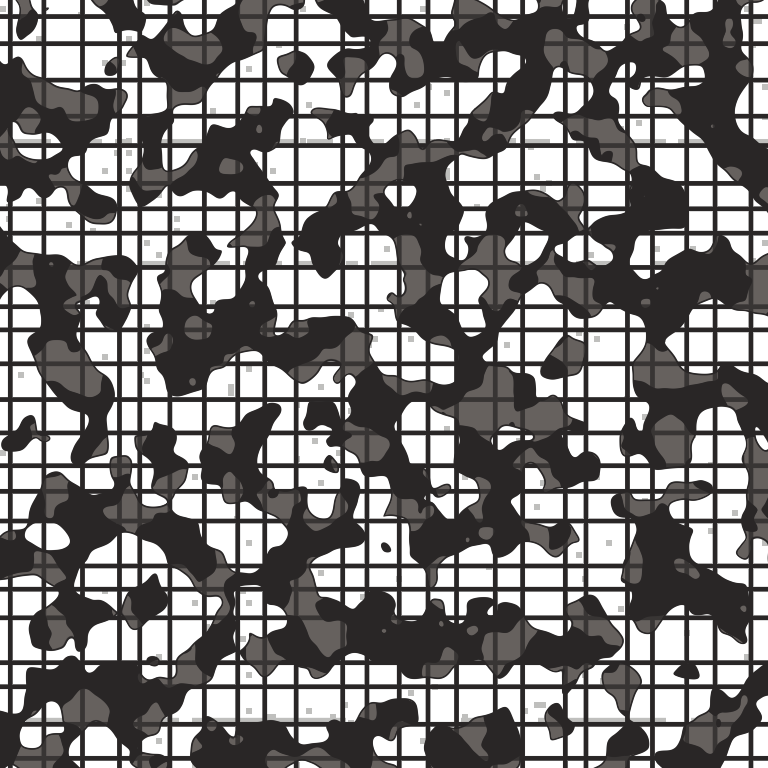
Give the GLSL for this pattern, as a three.js fragment shader.

```glsl
// Uneven dark grid on white, overgrown by ragged charcoal and warm grey camouflage blots.
#define LINES 24.0
#define JITTER 0.5
#define LINE_HALF 0.0031
#define SOFT 0.0008
#define BLOT_FREQ 13.0
#define PATCH_FREQ 17.0
#define PATCH_LEVEL -0.085
#define RIM 0.0022
#define FLECK_CELLS 128.0
#define INK vec3(0.16, 0.15, 0.15)
#define GREY vec3(0.40, 0.38, 0.37)
#define PALE vec3(0.75, 0.75, 0.74)

varying vec2 vUv;

vec2 hash2(vec2 p) {
  vec3 q = fract(vec3(p.xyx) * vec3(0.1031, 0.1030, 0.0973));
  q += dot(q, q.yzx + 33.33);
  return fract((q.xx + q.yz) * q.zy);
}

// Gradient noise, centred on zero
float corner(vec2 cell, vec2 f, vec2 c) {
  return dot(hash2(cell + c + 71.0) * 2.0 - 1.0, f - c);
}

float noise(vec2 p) {
  vec2 i = floor(p), f = p - i;
  vec2 u = f * f * f * (f * (f * 6.0 - 15.0) + 10.0);
  return mix(mix(corner(i, f, vec2(0.0)), corner(i, f, vec2(1.0, 0.0)), u.x),
             mix(corner(i, f, vec2(0.0, 1.0)), corner(i, f, vec2(1.0)), u.x), u.y);
}

// Two octaves, the finer one turned so that the lattices never align
float field(vec2 p) {
  mat2 turn = mat2(1.7, 1.3, -1.3, 1.7);
  return noise(p) + 0.38 * noise(turn * p + 19.37);
}

// Approximate distance inside the region where the field exceeds a level
float regionDistance(vec2 uv, float freq, float seed, float level) {
  vec2 e = vec2(0.001, 0.0), o = vec2(seed);
  float f = field(uv * freq + o);
  vec2 slope = vec2(field((uv + e.xy) * freq + o) - f,
                    field((uv + e.yx) * freq + o) - f) / e.x;
  return (f - level) / max(length(slope), 1.0);
}

float cover(float d) {
  return smoothstep(-SOFT, SOFT, d);
}

// Signed offset to the nearest jittered line, and that line's index
vec2 nearestLine(float x, float seed) {
  vec2 best = vec2(1.0, 0.0);
  float cell = floor(x * LINES);
  for (int k = -1; k <= 1; k++) {
    float i = cell + float(k);
    float shift = (hash2(vec2(i + 9.0, seed)).x - 0.5) * JITTER;
    float d = x - (i + 0.5 + shift) / LINES;
    if (abs(d) < abs(best.x)) best = vec2(d, i);
  }
  return best;
}

void main() {
  vec2 column = nearestLine(vUv.x, 3.0);
  vec2 row = nearestLine(vUv.y, 47.0);
  float grid = cover(LINE_HALF - min(abs(column.x), abs(row.x)));

  // Pale square flecks and broken strips above a few rows
  float fleck = step(0.983, hash2(floor(vUv * FLECK_CELLS) + 5.0).x);
  float dashed = step(0.3, hash2(vec2(floor(vUv.x * 60.0), row.y + 31.0)).y);
  float chosen = step(0.76, hash2(vec2(row.y + 13.0, 8.0)).x);
  float strip = chosen * dashed * cover(row.x) * cover(0.0085 - row.x);
  vec3 colour = mix(vec3(1.0), PALE, max(fleck, strip));
  colour = mix(colour, INK, grid);

  // Blots: grey patches with a dark rim, charcoal elsewhere
  float blot = regionDistance(vUv, BLOT_FREQ, 4.3, 0.0);
  float dark = regionDistance(vUv, PATCH_FREQ, 57.6, PATCH_LEVEL);
  vec3 greyLined = mix(GREY, mix(INK, GREY, 0.25), grid);
  float ink = max(cover(dark), cover(RIM - blot));
  colour = mix(colour, mix(greyLined, INK, ink), cover(blot));

  gl_FragColor = vec4(colour, 1.0);
}
```
